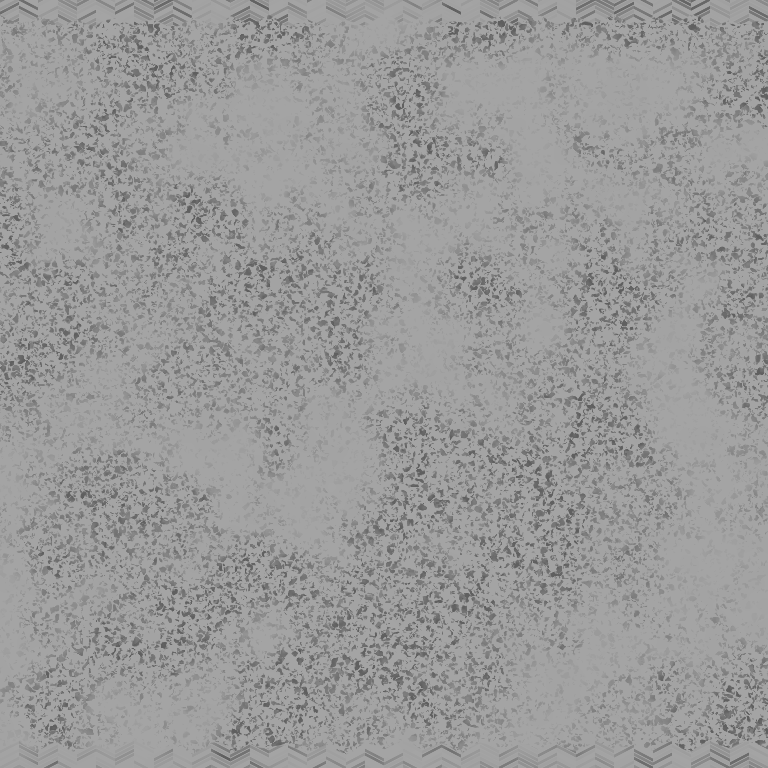
Reproduce this texture procedurally as a Shadertoy shader.

```glsl
// Grey speckled stone with patchy dark grains and thin chevron bands at top and bottom.

const vec3 STONE = vec3(0.642);
const vec3 DARK_GRAIN = vec3(0.375);

float hash(vec2 p) {
    return fract(sin(dot(p, vec2(127.1, 311.7))) * 43758.5453);
}

float valueNoise(vec2 p) {
    vec2 cell = floor(p);
    vec2 f = fract(p);
    f = f * f * (3.0 - 2.0 * f);
    float low = mix(hash(cell), hash(cell + vec2(1.0, 0.0)), f.x);
    float high = mix(hash(cell + vec2(0.0, 1.0)), hash(cell + vec2(1.0)), f.x);
    return mix(low, high, f.y);
}

float fbm(vec2 p, int octaves) {
    float sum = 0.0;
    float weight = 0.5;
    float total = 0.0;
    for (int i = 0; i < octaves; i++) {
        sum += weight * valueNoise(p);
        total += weight;
        weight *= 0.55;
        p = mat2(0.8, 0.6, -0.6, 0.8) * p * 2.03 + 17.3;
    }
    return sum / total;
}

// Irregular grains, one per grid cell: x is coverage, y is a shade per grain.
vec2 grains(vec2 uv, float cells, float minRadius, float maxRadius, float share, float pixel, float seed) {
    vec2 p = uv * cells + seed;
    vec2 wobble = vec2(valueNoise(p * 2.3), valueNoise(p * 2.3 + 41.7)) - 0.5;
    p += 0.65 * wobble;
    vec2 home = floor(p);
    vec2 result = vec2(0.0);
    for (int j = -1; j <= 1; j++) {
        for (int i = -1; i <= 1; i++) {
            vec2 cell = home + vec2(i, j);
            vec2 center = cell + vec2(hash(cell + 3.1), hash(cell + 8.7));
            float radius = mix(minRadius, maxRadius, hash(cell + 15.3));
            float angle = 6.2832 * hash(cell + 21.9);
            vec2 d = p - center;
            vec2 axis = vec2(cos(angle), sin(angle));
            float dist = length(vec2(dot(d, axis) * 0.8, dot(d, vec2(-axis.y, axis.x)) * 1.25));
            float cover = clamp(0.5 + (radius - dist) / (pixel * cells), 0.0, 1.0);
            cover *= step(hash(cell + 33.3), share);
            if (cover > result.x) result = vec2(cover, hash(cell + 47.1));
        }
    }
    return result;
}

// Slanted stripes, mirrored in neighbouring columns so that they meet in peaks.
float chevrons(vec2 uv, float columns, float thickness, float pixel) {
    float x = uv.x * columns;
    float zigzag = abs(fract(x * 0.5) * 2.0 - 1.0);
    float row = (uv.y + 0.013 * zigzag) / thickness;
    float stripe = floor(row);
    float column = floor(x);
    float edge = min(fract(row), 1.0 - fract(row)) * thickness;
    float shade = hash(vec2(column, stripe) + 5.7);
    return shade * shade * shade * smoothstep(0.0, pixel, edge);
}

void mainImage(out vec4 fragColor, in vec2 fragCoord) {
    vec2 uv = fragCoord / iResolution.xy;
    float pixel = 1.0 / iResolution.y;

    // Broad patches decide how dark and how dense the grains are.
    float patches = fbm(uv * 11.0 + 4.2, 4);
    float strength = smoothstep(0.25, 0.76, patches);
    float density = mix(0.55, 1.0, smoothstep(0.28, 0.55, patches));

    // Coarse flakes and fine dust.
    vec2 flakes = grains(uv, 98.0, 0.10, 0.42, 0.85 * density, pixel, 11.0);
    vec2 dust = grains(uv, 190.0, 0.12, 0.40, 0.62 * density, pixel, 73.0);
    float mottle = mix(0.75, 1.2, valueNoise(uv * 230.0));
    float flakeTone = flakes.x * mix(0.65, 1.1, flakes.y) * mottle;
    float dustTone = dust.x * mix(0.5, 1.0, dust.y);
    float tone = max(flakeTone, dustTone) * mix(0.08, 1.0, strength);

    // Chevron bands with a jagged inner border.
    float border = min(uv.y, 1.0 - uv.y);
    float jag = 0.012 * abs(fract(uv.x * 20.0) * 2.0 - 1.0);
    float ragged = 0.012 * (valueNoise(uv * 45.0) - 0.5);
    float band = 1.0 - smoothstep(-pixel, pixel, border + jag + ragged - 0.034);
    float stripes = chevrons(uv, 40.0, 0.0052, pixel) * mix(0.35, 1.1, strength);
    tone = mix(tone, stripes, band);

    // Faint surface unevenness.
    float haze = 0.008 * (fbm(uv * 30.0, 2) - 0.5);
    vec3 color = mix(STONE, DARK_GRAIN, clamp(tone, 0.0, 1.0)) + haze;
    fragColor = vec4(color, 1.0);
}
```
